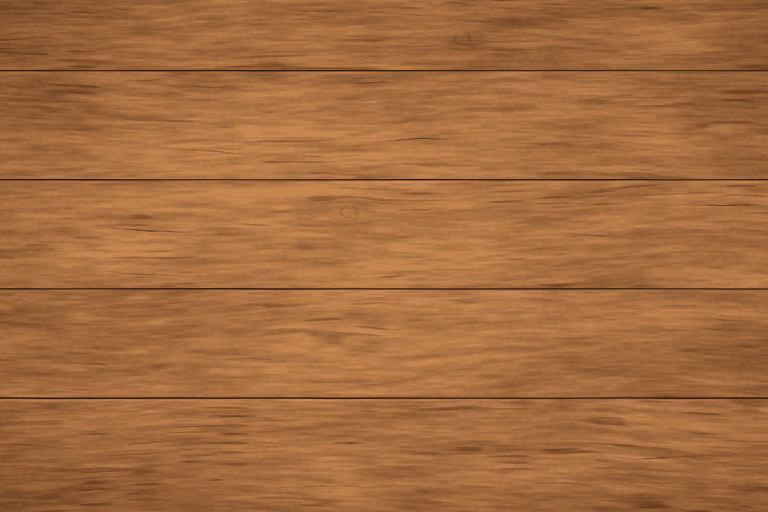
Reproduce this texture procedurally as a Shadertoy shader.

```glsl
const vec3 DARK_WOOD = vec3(0.42, 0.247, 0.128);
const vec3 LIGHT_WOOD = vec3(0.725, 0.488, 0.288);
const vec3 CRACK_COLOR = vec3(0.29, 0.17, 0.09);
const vec3 SEAM_COLOR = vec3(0.15, 0.09, 0.06);
const float PLANK_HEIGHT = 0.2132;
const float FIRST_SEAM = 0.2225;
const float LAST_PLANK = 3.0;
const float SEAM_HALF_WIDTH = 0.0013;
const float CENTER_TONE = 0.92;
const float VIGNETTE = 0.28;
const float BLOTCH = 0.72;
const float STREAK = 0.62;
const float FIBER = 0.32;
const float SPECKLE = 0.14;
const float PORE = 0.38;
const float KNOT_RADIUS = 0.016;
const int CRACKS_PER_PLANK = 7;

float hash(vec2 p) {
    vec3 q = fract(p.xyx * 0.1031);
    q += dot(q, q.yzx + 33.33);
    return fract((q.x + q.y) * q.z);
}

float noise(vec2 p) {
    vec2 cell = floor(p);
    vec2 f = fract(p);
    f = f * f * (3.0 - 2.0 * f);
    float low = mix(hash(cell), hash(cell + vec2(1.0, 0.0)), f.x);
    float high = mix(hash(cell + vec2(0.0, 1.0)), hash(cell + vec2(1.0)), f.x);
    return mix(low, high, f.y);
}

float fbm(vec2 p) {
    float sum = 0.0;
    float amplitude = 0.5;
    for (int i = 0; i < 4; i++) {
        sum += amplitude * noise(p);
        p = p * 2.03 + 17.3;
        amplitude *= 0.55;
    }
    return sum;
}

// Thin tapered splits that follow the grain
float cracks(vec2 p, float plank, float aspect, float pixel) {
    float amount = 0.0;
    for (int i = 0; i < CRACKS_PER_PLANK; i++) {
        vec2 seed = vec2(float(i) * 7.0 + 3.0, plank * 13.0 + 91.0);
        vec2 center = vec2(hash(seed) * aspect,
            FIRST_SEAM + (plank + 0.08 + 0.84 * hash(seed + 1.7)) * PLANK_HEIGHT);
        float halfLength = mix(0.02, 0.1, hash(seed + 3.1));
        vec2 d = p - center;
        float bend = (noise(vec2(d.x * 22.0, seed.x + seed.y)) - 0.5) * 0.005;
        float dy = abs(d.y - bend - d.x * (hash(seed + 5.3) - 0.6) * 0.14);
        float taper = max(0.0, 1.0 - pow(d.x / halfLength, 2.0));
        float width = 0.0004 * taper;
        float line = 1.0 - smoothstep(width, width + pixel, dy);
        float broken = mix(0.35, 1.0, noise(vec2(d.x * 75.0, seed.y)));
        amount = max(amount, line * taper * broken * mix(0.25, 0.8, hash(seed + 8.9)));
    }
    return amount;
}

void mainImage(out vec4 fragColor, in vec2 fragCoord) {
    vec2 p = fragCoord / iResolution.y;
    float aspect = iResolution.x / iResolution.y;
    float pixel = 1.0 / iResolution.y;

    // Plank index and signed distance to the nearest seam
    float row = (p.y - FIRST_SEAM) / PLANK_HEIGHT;
    float plank = clamp(floor(row), -1.0, LAST_PLANK);
    float seamIndex = clamp(floor(row + 0.5), 0.0, LAST_PLANK);
    float wobble = (noise(vec2(p.x * 9.0, seamIndex * 5.0)) - 0.5) * 0.0005;
    float seamOffset = (row - seamIndex) * PLANK_HEIGHT + wobble;

    // One knot per plank, most of them faint
    vec2 seed = vec2(plank * 19.0 + 47.0, 5.0);
    vec2 knot = vec2((0.1 + 0.8 * hash(seed)) * aspect,
        FIRST_SEAM + (plank + 0.15 + 0.7 * hash(seed + 2.0)) * PLANK_HEIGHT);
    vec2 toKnot = p - knot;
    float knotDistance = length(toKnot * vec2(0.85, 1.35));
    float knotStrength = pow(hash(seed + 4.0), 2.0);
    float knotReach = exp(-pow(knotDistance / (2.2 * KNOT_RADIUS), 2.0));

    // Grain, shifted per plank and bent gently around the knot
    vec2 g = p + vec2(plank * 5.37 + 31.0, plank * 3.1 + 11.0);
    g.y += (noise(g * vec2(1.8, 5.0)) - 0.5) * 0.035;
    g.y += (noise(g * vec2(6.0, 14.0)) - 0.5) * 0.006;
    g.y -= toKnot.y * 0.4 * knotReach;
    float blotch = fbm(g * vec2(3.2, 13.0)) - 0.5;
    float streak = fbm(g * vec2(7.0, 85.0) + 9.0) - 0.5;
    float fiber = noise(g * vec2(26.0, 230.0)) - 0.5;
    float speckle = noise(p * vec2(130.0, 290.0)) - 0.5;

    // Narrow dark pores gathered in patches
    float patches = smoothstep(0.35, 0.65, fbm(g * vec2(3.0, 11.0) + 70.0));
    float pore = smoothstep(0.68, 0.9, noise(g * vec2(11.0, 165.0) + 40.0)) * patches;

    vec2 c = 2.0 * fragCoord / iResolution.xy - 1.0;
    float tone = CENTER_TONE - VIGNETTE * dot(c, c);
    tone += BLOTCH * blotch + STREAK * streak + FIBER * fiber;
    tone += SPECKLE * speckle - PORE * pore;
    tone += (hash(vec2(plank + 61.0, 8.0)) - 0.5) * 0.06;
    vec3 color = mix(DARK_WOOD, LIGHT_WOOD, clamp(tone, -0.2, 1.15));

    // Knot ring and core
    float ringRadius = KNOT_RADIUS * (0.65 + 0.7 * noise(toKnot * 80.0 + 50.0));
    float ring = 1.0 - smoothstep(0.0003, 0.0006 + 1.5 * pixel, abs(knotDistance - ringRadius));
    ring *= noise(toKnot * 60.0 + 20.0);
    float core = 0.15 * (1.0 - smoothstep(0.0, KNOT_RADIUS, knotDistance));
    color = mix(color, CRACK_COLOR, knotStrength * (0.75 * ring + core));
    color = mix(color, CRACK_COLOR, cracks(p, plank, aspect, pixel));

    // Seam with a soft shadow and a worn light lower edge
    float seamDistance = abs(seamOffset);
    color *= 1.0 - 0.1 * exp(-seamDistance / 0.003);
    float wear = noise(vec2(p.x * 6.0, seamIndex * 9.0 + 2.0));
    float lip = exp(-pow((seamOffset + 0.0045) / 0.002, 2.0));
    color += LIGHT_WOOD * 0.14 * lip * wear;
    float seam = 1.0 - smoothstep(SEAM_HALF_WIDTH - 0.5 * pixel, SEAM_HALF_WIDTH + 0.5 * pixel, seamDistance);
    color = mix(color, SEAM_COLOR, seam * mix(0.7, 1.0, wear));

    fragColor = vec4(color, 1.0);
}
```
